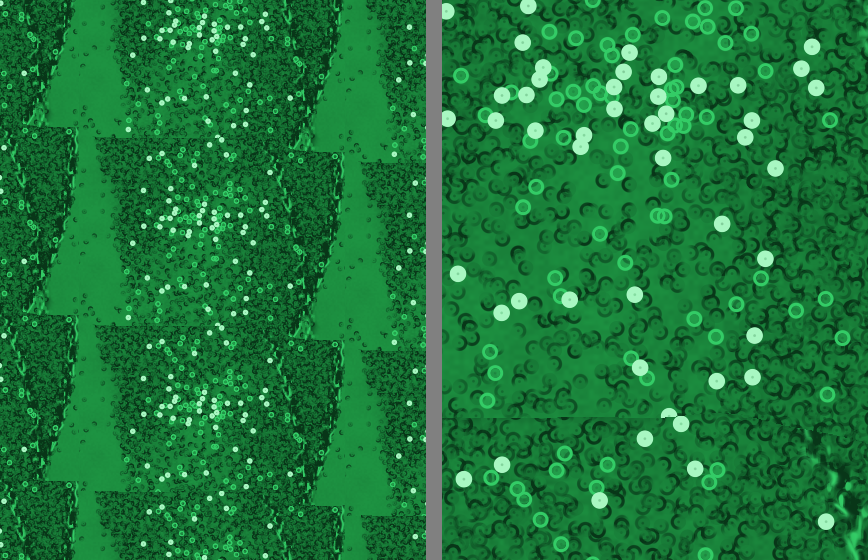
Left, the full canvas; right, a detail of the centre.
Reproduce this texture procedurally as a Shadertoy shader.

```glsl
#define TILE_W 0.475                  // tile width in canvas heights
#define TILE_H 0.707                  // tile height in tile widths
#define ORIGIN vec2(0.296, 0.512)     // top left of the first whole tile
#define COLUMN_DROP 0.093             // each column sits lower than the last
#define CROP_AT 1.329                 // the lowest row starts early, here
#define CELLS 54.0                    // sequins across one tile
#define DARK vec3(0.03, 0.21, 0.095)
#define BASE vec3(0.11, 0.56, 0.25)
#define GLINT vec3(0.20, 0.80, 0.40)
#define SPARK vec3(0.66, 0.97, 0.76)

vec4 hash4(vec2 p) {
    vec4 v = fract(p.xyxy * vec4(0.1031, 0.1030, 0.0973, 0.1099));
    v += dot(v, v.wzxy + 33.33);
    return fract((v.xxyz + v.yzzw) * v.zywx);
}

float noise(vec2 p) {
    vec2 i = floor(p), f = fract(p);
    f = f * f * (3.0 - 2.0 * f);
    vec2 e = vec2(0.0, 1.0);
    return mix(mix(hash4(i).x, hash4(i + e.yx).x, f.x),
               mix(hash4(i + e).x, hash4(i + 1.0).x, f.x), f.y);
}

float blob(vec2 q, vec2 centre, vec2 size) {
    vec2 d = (q - centre) / size;
    return exp(-dot(d, d));
}

float band(float x, float width) { return exp(-x * x / (width * width)); }

// Sides of the folded panel, which narrows downwards
float leftHem(float y) { return 0.69 + 0.42 * y - 0.27 * y * y; }
float rightHem(float y) {
    float s = max(y - 0.12, 0.0);
    return 0.997 - 0.45 * s * s;
}

// How thickly the sequins are sewn
float coverage(vec2 q) {
    float n = noise(q * 9.0 + 4.0);
    float start = 0.06 + 0.07 * smoothstep(0.35, 0.6, q.y);
    float d = 0.42 + 0.42 * smoothstep(0.5, 0.74, q.x)
            + 0.5 * blob(q, vec2(0.18, 0.28), vec2(0.13, 0.13))
            + 0.3 * (1.0 - smoothstep(0.08, 0.42, q.y));
    d *= mix(0.55, 1.35, n) * smoothstep(start, start + 0.1, q.x + 0.08 * (n - 0.5));
    d = mix(d, 0.95, smoothstep(-0.02, 0.02, q.x - leftHem(q.y)));
    return mix(d, 0.0, step(rightHem(q.y), q.x)) + 0.04;
}

// Chance that a sequin catches the light
float sparkle(vec2 q) {
    float s = 0.24 * blob(q, vec2(0.46, 0.28), vec2(0.16, 0.08))
            + 0.07 * blob(q, vec2(0.45, 0.53), vec2(0.2, 0.13))
            + 0.05 * band(q.y - 0.07, 0.05) * smoothstep(0.25, 0.35, q.x) + 0.012;
    return s * smoothstep(0.1, 0.2, q.x) * step(q.x, rightHem(q.y) - 0.02);
}

// One layer of punched discs; light.x is a green glint, light.y a white one
void sequins(vec2 q, float seed, float aa, inout float tone, inout vec2 light) {
    vec2 g = q * CELLS + seed * 0.37, id = floor(g);
    for (int j = -1; j <= 1; j++)
    for (int i = -1; i <= 1; i++) {
        vec2 cell = id + vec2(i, j);
        vec4 r = hash4(cell + seed * 17.0 + 90.0);
        vec4 s = hash4(cell + seed * 31.0 + 240.0);
        vec2 centre = cell + 0.5 + (r.xy - 0.5) * 0.8;
        vec2 c = (centre - seed * 0.37) / CELLS, v = g - centre;
        float d = length(v);
        float ring = 1.0 - smoothstep(0.06, 0.12 + aa, abs(d - 0.43));
        float hole = 1.0 - smoothstep(0.04, 0.1 + aa, d);
        if (r.z < coverage(c)) {
            float lit = dot(v, vec2(cos(6.283 * r.w), sin(6.283 * r.w))) / max(d, 0.01);
            float face = 1.0 - smoothstep(0.5 - aa, 0.5 + aa, d);
            tone = mix(tone, 0.62 + 0.3 * s.z, 0.5 * face);
            tone -= (0.2 + 0.6 * s.w) * ring * smoothstep(-0.6, 0.5, lit) + 0.3 * hole;
        }
        float chance = sparkle(c);
        if (s.x < chance) {
            float disc = 1.0 - smoothstep(0.56 - aa, 0.56 + aa, d);
            if (s.y < 0.4) light.y = max(light.y, disc * (1.0 - 0.25 * hole));
            else light.x = max(light.x, max(ring, 0.35 * disc));
        }
    }
}

void mainImage(out vec4 fragColor, in vec2 fragCoord) {
    // Stepped tiling, measured downwards in tile widths
    vec2 p = vec2(fragCoord.x, iResolution.y - fragCoord.y) / (iResolution.y * TILE_W) - ORIGIN;
    float column = floor(p.x);
    vec2 q = vec2(p.x - column, p.y - column * COLUMN_DROP);
    float seam = 0.055 * smoothstep(0.6, 0.88, q.x) + 0.008 * noise(vec2(q.x * 12.0, 1.0));
    float down = q.y - seam;
    down += step(CROP_AT, down) * (2.0 * TILE_H - CROP_AT);
    float below = mod(down, TILE_H);
    q.y = below + seam;

    // Cloth with soft shading and fine grain
    float aa = 0.6 * CELLS / (iResolution.y * TILE_W);
    float cover = clamp(coverage(q), 0.0, 1.0);
    float tone = 1.02 - 0.24 * cover + 0.1 * (noise(q * 14.0) - 0.5);
    tone += (0.06 + 0.2 * cover) * (noise(q * 160.0) - 0.5);
    tone -= 0.25 * band(below, 0.006) * cover;

    vec2 light = vec2(0.0);
    sequins(q, 1.0, aa, tone, light);
    sequins(q, 2.0, aa, tone, light);

    // Crumpled hems: dark folds and bright upright flecks
    float wiggle = 0.025 * (noise(vec2(q.y * 38.0, 3.0)) - 0.5);
    float eL = q.x - leftHem(q.y) - wiggle;
    float eR = q.x - rightHem(q.y) - 0.4 * wiggle;
    float hem = max(band(eL - 0.012, 0.022),
                    band(eR + 0.02, 0.024) * (1.0 - smoothstep(-0.004, 0.004, eR)));
    float fleck = noise(q * vec2(130.0, 65.0));
    tone -= 0.75 * hem * smoothstep(0.6, 0.3, fleck);
    float thread = max(band(eL, 0.005), band(eR + 0.006, 0.005));
    light.x = max(light.x, hem * smoothstep(0.68, 0.85, fleck));
    light.x = max(light.x, thread * smoothstep(0.35, 0.7, noise(q * vec2(60.0, 48.0) + 7.0)));

    vec3 color = mix(DARK, BASE, clamp(tone, 0.0, 1.05));
    color = mix(color, GLINT, clamp(light.x, 0.0, 1.0));
    color = mix(color, SPARK, light.y);
    fragColor = vec4(color, 1.0);
}
```
